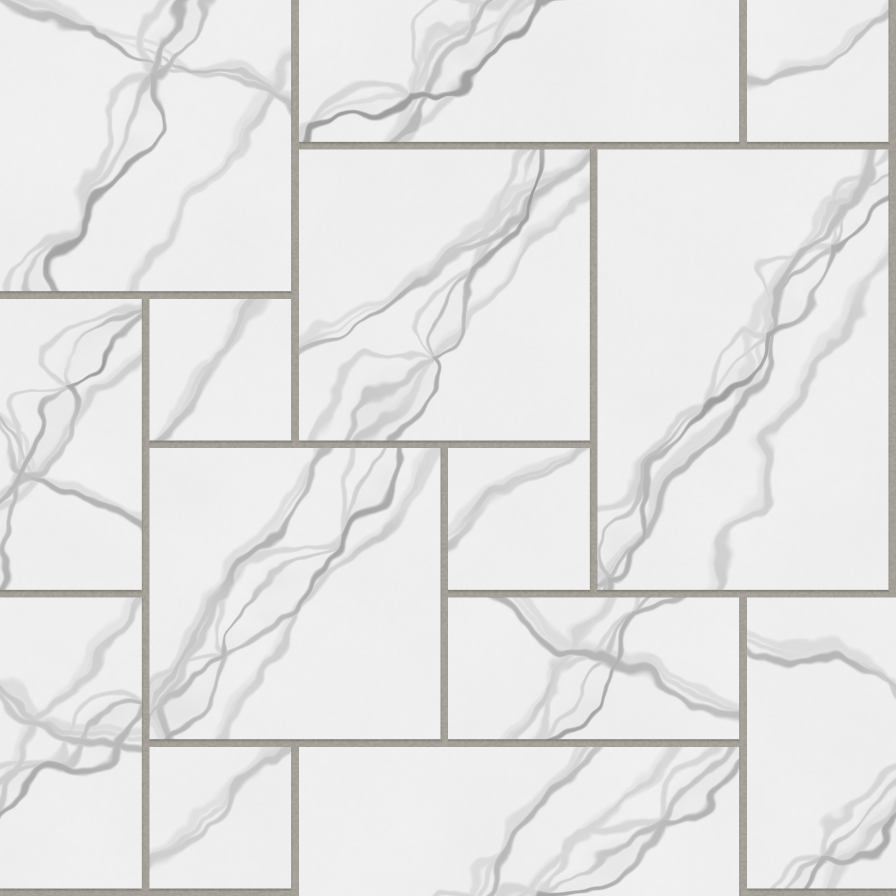
Write a WebGL 2 fragment shader that draws this texture.

```glsl
#version 300 es
precision highp float;
// White marble tiles of mixed sizes with braided grey veins and taupe grout.

uniform vec2 u_resolution;
out vec4 outColor;

const float GRID = 6.0;      // layout cells across the canvas
const float JOINT = 0.05;    // grout width in cells
const vec3 MARBLE = vec3(0.937);
const vec3 VEIN = vec3(0.60, 0.60, 0.605);
const vec3 GROUT = vec3(0.65, 0.63, 0.595);
const vec3 GROUT_SHADE = vec3(0.52, 0.50, 0.47);

// Tiles as column, row from the top, width, height; they wrap at the borders.
const vec4 TILES[12] = vec4[12](
  vec4(0, 0, 2, 2), vec4(2, 1, 2, 2), vec4(4, 1, 2, 3), vec4(0, 2, 1, 2),
  vec4(1, 2, 1, 1), vec4(1, 3, 2, 2), vec4(3, 3, 1, 1), vec4(3, 4, 2, 1),
  vec4(1, 5, 1, 1), vec4(2, 5, 3, 2), vec4(5, 4, 2, 2), vec4(5, 0, 1, 1));

float hash(vec2 p) {
  return fract(sin(dot(p, vec2(127.1, 311.7))) * 43758.5453);
}

float noise(vec2 p) {
  vec2 i = floor(p), f = fract(p);
  f = f * f * (3.0 - 2.0 * f);
  return mix(mix(hash(i), hash(i + vec2(1, 0)), f.x),
             mix(hash(i + vec2(0, 1)), hash(i + vec2(1, 1)), f.x), f.y);
}

float fbm(vec2 p) {
  float sum = 0.0, amp = 0.5;
  for (int i = 0; i < 4; i++) {
    sum += amp * noise(p);
    p = p * 2.03 + 17.3;
    amp *= 0.5;
  }
  return sum;
}

float strand(float dist, float width, float px) {
  return 1.0 - smoothstep(0.3 * width, width + px, abs(dist));
}

// Strands that part and rejoin along one wandering line through the origin.
float braid(vec2 p, float angle, float spread, float seed, float px) {
  vec2 shift = vec2(seed, seed * 1.7);
  p += 0.55 * (vec2(fbm(p * 1.5 + shift), fbm(p * 1.5 + shift + 31.0)) - 0.47);
  vec2 dir = vec2(cos(angle), -sin(angle));
  float along = dot(p, dir);
  float across = dot(p, vec2(-dir.y, dir.x));

  float wander = 3.0 * noise(vec2(along * 1.6, seed));
  float gap = spread * abs(sin(along * 3.2 + wander + seed))
            * (0.4 + noise(vec2(along * 2.3, seed + 5.0)));
  float knot = exp(-gap * gap * 900.0) * step(0.01, spread);
  float width = 0.012 + 0.028 * noise(p * 3.5 + shift) + 0.014 * knot;

  float tone = 0.4 + 0.6 * noise(vec2(along * 2.0, seed + 11.0));
  float core = strand(across - gap, width, px) * tone;
  float side = strand(across + 0.7 * gap, width * 0.85, px) * (1.15 - tone);
  float wisp = strand(across + 2.1 * gap, width * 1.3, px) * 0.28;
  float halo = strand(across, 0.05 + gap, px) * 0.10 * noise(p * 5.0 + shift);
  return max(max(core, side), max(wisp, halo));
}

// All veins of one tile: a strong braid, a crossing branch, a faint streak.
float tileVeins(vec2 q, vec2 size, float seed, float px) {
  bool small = size.x * size.y < 1.5;
  int count = small ? 1 : 3;
  float veins = 0.0;
  for (int i = 0; i < count; i++) {
    float k = float(i);
    vec2 key = vec2(seed, k * 3.1);
    vec2 jitter = vec2(hash(key), hash(key + 7.7)) - 0.5;
    vec2 center = size * (0.5 + jitter * (0.35 + 0.2 * k));
    float angle = mix(0.55, 1.15, hash(key + 2.3));
    if (i == 1 && hash(key + 4.9) > 0.45) angle = -0.6 * angle;
    float spread = small ? 0.03 : 0.13 * exp(-1.1 * k);
    float strength = small ? 0.6 : 1.0 - 0.27 * k;
    veins = max(veins, strength * braid(q - center, angle, spread, seed + 13.0 * k, px));
  }
  return veins;
}

vec3 marble(vec2 q, vec2 size, float seed, float px) {
  float cloud = fbm(q * 1.8 + seed) - 0.47;
  float grain = noise(q * 45.0 + seed) - 0.5;
  vec3 base = MARBLE + 0.018 * cloud + 0.006 * grain;
  return mix(base, VEIN, tileVeins(q, size, seed, px));
}

// Depth runs from 0 at the shading tile to 1 across the joint.
vec3 grout(vec2 p, float depth) {
  float grain = noise(p * 70.0) - 0.5;
  return mix(GROUT_SHADE, GROUT, smoothstep(0.0, 0.5, depth)) + 0.05 * grain;
}

void main() {
  vec2 uv = gl_FragCoord.xy / u_resolution;
  vec2 p = vec2(uv.x, 1.0 - uv.y) * GRID;
  float px = GRID / min(u_resolution.x, u_resolution.y);
  vec3 color = GROUT;

  for (int i = 0; i < 12; i++) {
    vec2 size = TILES[i].zw;
    vec2 q = mod(p - TILES[i].xy, GRID);
    if (q.x >= size.x || q.y >= size.y) continue;

    vec2 face = size - JOINT;
    vec2 over = q - face;
    float edge = max(max(over.x, over.y), max(-q.x, -q.y));
    float depth = max(over.x + 0.2 * JOINT, over.y) / JOINT;
    float seed = 40.0 * hash(TILES[i].xy + 0.37 * size);
    float coverage = clamp(0.5 - edge / px, 0.0, 1.0);
    color = mix(grout(p, depth), marble(q, face, seed, px), coverage);
  }
  outColor = vec4(color, 1.0);
}
```
